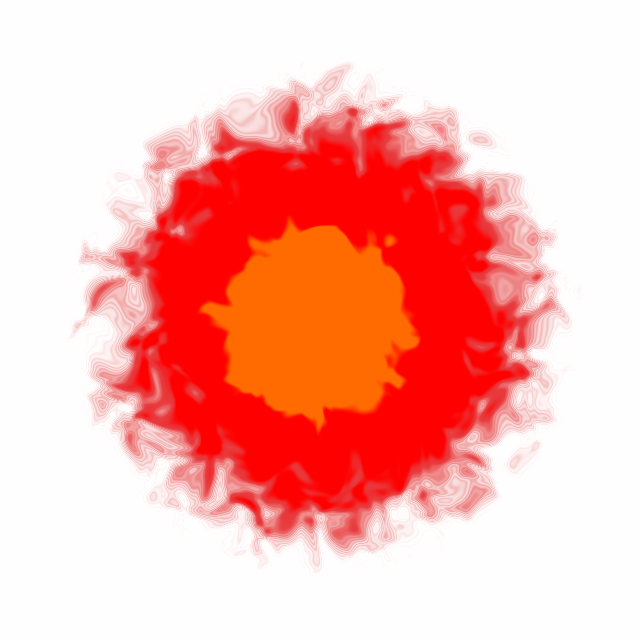
Give the GLSL for this background, as a three.js fragment shader.

```glsl
varying vec2 vUv;

const vec2 CORE_CENTER = vec2(0.493, 0.494);
const vec2 HALO_CENTER = vec2(0.505, 0.500);

const vec3 WHITE = vec3(1.0, 0.995, 0.995);
const vec3 ORANGE = vec3(1.0, 0.42, 0.0);
const vec3 RED = vec3(1.0, 0.0, 0.0);
const vec3 CRIMSON = vec3(0.91, 0.22, 0.23);
const vec3 ROSE = vec3(0.93, 0.51, 0.51);
const vec3 BLUSH = vec3(0.96, 0.78, 0.78);

const float CORE_RADIUS = 0.151;
const float CORE_SOFTNESS = 0.009;
const float CORE_ROUGHNESS = 0.062;

const float RED_RADIUS = 0.256;
const float CRIMSON_RADIUS = 0.288;
const float ROSE_RADIUS = 0.313;
const float BLUSH_RADIUS = 0.340;
const float WHITE_RADIUS = 0.378;
const float HALO_ROUGHNESS = 0.125;

const float NOISE_SCALE = 21.0;
const float WARP_SCALE = 13.0;
const float WARP_AMOUNT = 0.045;
const float LINE_DENSITY = 105.0;
const float LINE_STRENGTH = 0.42;
const float TAU = 6.2831853;

// Unit gradient at a lattice point
vec2 latticeGradient(vec2 cell) {
  float turn = fract(sin(dot(cell, vec2(127.1, 311.7))) * 43758.5);
  return vec2(cos(TAU * turn), sin(TAU * turn));
}

float gradientNoise(vec2 p) {
  vec2 cell = floor(p);
  vec2 f = p - cell;
  vec2 u = f * f * f * (f * (f * 6.0 - 15.0) + 10.0);
  float a = dot(latticeGradient(cell), f);
  float b = dot(latticeGradient(cell + vec2(1.0, 0.0)), f - vec2(1.0, 0.0));
  float c = dot(latticeGradient(cell + vec2(0.0, 1.0)), f - vec2(0.0, 1.0));
  float d = dot(latticeGradient(cell + vec2(1.0, 1.0)), f - vec2(1.0, 1.0));
  return mix(mix(a, b, u.x), mix(c, d, u.x), u.y);
}

// Curling turbulence from noise sampled through a warped domain
float turbulence(vec2 p) {
  vec2 warp = vec2(gradientNoise(p * WARP_SCALE + 3.7),
                   gradientNoise(p * WARP_SCALE + 19.3));
  vec2 q = (p + WARP_AMOUNT * warp) * NOISE_SCALE;
  return 0.78 * gradientNoise(q + 41.0) + 0.32 * gradientNoise(q * 2.1 + 7.0);
}

// Colour of the halo by its distorted radius
vec3 haloColor(float r) {
  vec3 color = mix(RED, CRIMSON, smoothstep(RED_RADIUS, CRIMSON_RADIUS, r));
  color = mix(color, ROSE, smoothstep(CRIMSON_RADIUS, ROSE_RADIUS, r));
  color = mix(color, BLUSH, smoothstep(ROSE_RADIUS, BLUSH_RADIUS, r));
  return mix(color, WHITE, smoothstep(BLUSH_RADIUS, WHITE_RADIUS, r));
}

void main() {
  float coreDistance = length(vUv - CORE_CENTER);
  float haloDistance = length(vUv - HALO_CENTER);
  float swirl = turbulence(vUv);

  // Red body and ragged fringe
  float calm = 1.0 - 0.6 * smoothstep(0.34, 0.44, haloDistance);
  float haloField = haloDistance + HALO_ROUGHNESS * calm * swirl;
  vec3 color = haloColor(haloField);

  // Fine contour lines in the pale fringe
  float wave = 0.5 + 0.5 * sin(TAU * LINE_DENSITY * haloField);
  float fringe = smoothstep(CRIMSON_RADIUS, BLUSH_RADIUS, haloField)
               * (1.0 - smoothstep(BLUSH_RADIUS, 0.405, haloField))
               * (1.0 - smoothstep(0.37, 0.43, haloDistance));
  color = mix(color, WHITE, LINE_STRENGTH * fringe * wave);
  color = mix(color, ROSE, 0.5 * LINE_STRENGTH * fringe * pow(1.0 - wave, 3.0));

  // Orange core with licking edges
  float coreField = coreDistance + CORE_ROUGHNESS * swirl;
  float core = 1.0 - smoothstep(CORE_RADIUS - CORE_SOFTNESS,
                                CORE_RADIUS + CORE_SOFTNESS, coreField);
  color = mix(color, ORANGE, core);

  gl_FragColor = vec4(color, 1.0);
}
```
